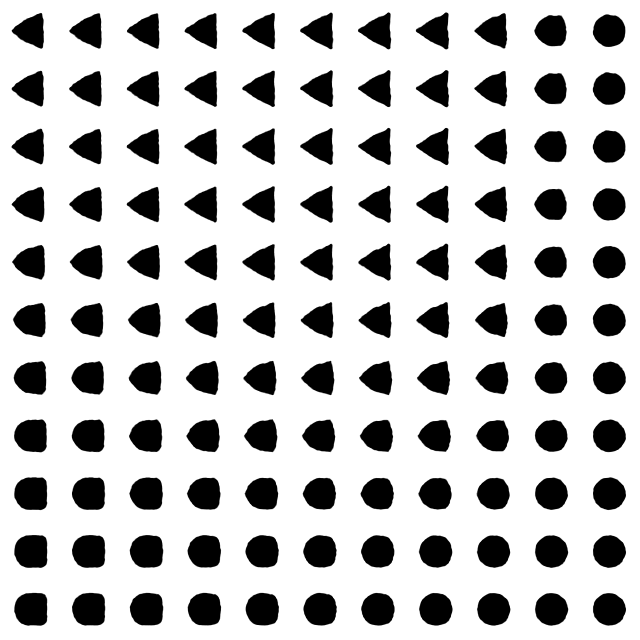
Reproduce this pattern procedurally as a Shadertoy shader.

```glsl
#define COUNT 11.0
#define PITCH 0.0904
#define RADIUS 0.281
#define TRI_RADIUS 0.327
#define TRI_ROUND 0.033
#define BULGE 0.020
#define LUMP 0.026
#define GRAIN 0.010
#define INK vec3(0.0)
#define PAPER vec3(1.0)

float hash(vec2 p) {
    vec3 q = fract(p.xyx * 0.1031);
    q += dot(q, q.yzx + 33.33);
    return fract((q.x + q.y) * q.z);
}

float noise(vec2 p) {
    vec2 i = floor(p), f = fract(p);
    f = f * f * (3.0 - 2.0 * f);
    return mix(mix(hash(i), hash(i + vec2(1, 0)), f.x),
               mix(hash(i + vec2(0, 1)), hash(i + vec2(1, 1)), f.x), f.y);
}

// Equilateral triangle pointing left, with lightly swollen slanted sides
float triangleDist(vec2 p) {
    float swell = 0.5 + 0.5 * cos(3.0 * atan(p.y, p.x));
    swell *= BULGE * (1.0 - smoothstep(-0.05, 0.15, p.x));
    float k = sqrt(3.0), halfSide = 0.5 * k * TRI_RADIUS;
    vec2 q = vec2(abs(p.y) - halfSide, halfSide / k - p.x);
    if (q.x + k * q.y > 0.0) q = vec2(q.x - k * q.y, -k * q.x - q.y) * 0.5;
    q.x -= clamp(q.x, -2.0 * halfSide, 0.0);
    return -length(q) * sign(q.y) - TRI_ROUND - swell;
}

// Box with a rounded left end and tighter right corners
float domeDist(vec2 p) {
    float corner = p.x > 0.0 ? 0.11 : 0.26;
    vec2 q = abs(p) - RADIUS + corner;
    return length(max(q, 0.0)) + min(max(q.x, q.y), 0.0) - corner;
}

// Share of triangle at grid position g (0..1, origin lower left)
float triangleShare(vec2 g) {
    float inner = smoothstep(0.0, 0.4, g.x);
    float rise = smoothstep(0.1 - 0.1 * inner, mix(0.9, 0.65, inner), g.y);
    return rise * mix(0.88, 1.0, inner) * (1.0 - smoothstep(0.72, 1.0, g.x));
}

void mainImage(out vec4 fragColor, in vec2 fragCoord) {
    float size = min(iResolution.x, iResolution.y);
    vec2 p = (fragCoord - 0.5 * iResolution.xy) / (size * PITCH);

    // Finite centred grid
    float reach = 0.5 * (COUNT - 1.0);
    vec2 cell = clamp(floor(p + 0.5), -reach, reach);
    vec2 g = cell / (2.0 * reach) + 0.5;
    p -= cell;

    // Blend of the three shapes
    float base = mix(length(p) - RADIUS, domeDist(p), pow(1.0 - g.x, 1.2));
    float d = mix(base, triangleDist(p - vec2(0.018, 0.0)), triangleShare(g));

    // Uneven outline, drifting slowly from cell to cell
    vec2 drift = g * 1.5 + 20.0;
    float rough = mix(0.6, 1.0, g.y);
    d += rough * LUMP * (noise(p * 9.0 + drift) - 0.5);
    d += GRAIN * (noise(p * 24.0 + drift * 3.0) - 0.5);

    float aa = 0.7 / (size * PITCH);
    fragColor = vec4(mix(INK, PAPER, smoothstep(-aa, aa, d)), 1.0);
}
```
